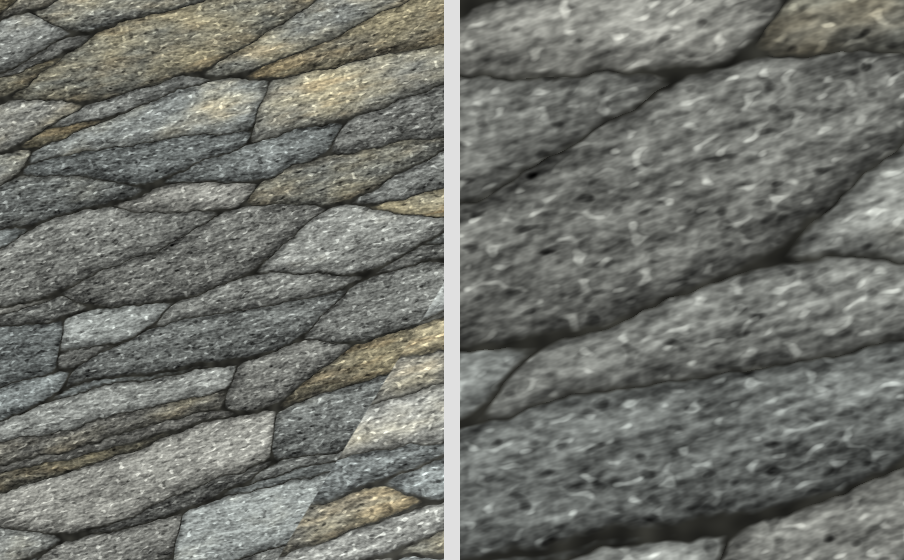
Left, the full canvas; right, a detail of the centre.
Give the GLSL for this texture, as a Shadertoy shader.

```glsl
vec2 hash2(vec2 p) {
    vec3 q = fract(p.xyx * vec3(.1031, .1030, .0973));
    q += dot(q, q.yzx + 33.33);
    return fract((q.xx + q.yz) * q.zy);
}

float gradDot(vec2 cell, vec2 offset) {
    float a = 6.2832 * hash2(cell + 91.).x;
    return dot(vec2(cos(a), sin(a)), offset);
}

// Gradient noise, roughly -0.7 to 0.7
float noise(vec2 p) {
    vec2 i = floor(p), f = p - i, e = vec2(1, 0);
    vec2 u = f * f * f * (f * (f * 6. - 15.) + 10.);
    return mix(mix(gradDot(i, f), gradDot(i + e, f - e), u.x),
               mix(gradDot(i + e.yx, f - e.yx), gradDot(i + 1., f - 1.), u.x), u.y);
}

float fbm(vec2 p) {
    float sum = 0., amp = 1.;
    for (int i = 0; i < 4; i++) {
        sum += amp * noise(p);
        p = p * 2.03 + 17.3;
        amp *= .55;
    }
    return sum;
}

// Site of a cell: xy = vector from q, z = weighted squared distance
vec3 site(vec2 cell, vec2 q) {
    vec2 r = cell + .02 + .96 * hash2(cell) - q;
    float size = hash2(cell + 57.).x;
    return vec3(r, dot(r, r) - .75 * size * size);
}

// Rounded distance to the joints of slanted, weighted Voronoi slabs
float slabs(vec2 p, out vec2 id, out vec2 local) {
    mat2 M = mat2(4., -3.0, -2.6, 12.5);
    vec2 q = M * p, base = floor(q);
    vec3 near = vec3(0, 0, 1e3);
    for (int k = 0; k < 25; k++) {
        vec2 cell = base + vec2(k % 5 - 2, k / 5 - 2);
        vec3 s = site(cell, q);
        if (s.z < near.z) { near = s; id = cell; }
    }
    float acc = 1e-8;
    for (int k = 0; k < 25; k++) {
        vec2 cell = base + vec2(k % 5 - 2, k / 5 - 2);
        vec3 s = site(cell, q);
        if (cell != id) {
            // Joints below a slab read wider, as they lie in its shadow
            vec2 e = (s.xy - near.xy) * M;
            float d = .5 * (s.z - near.z) / length(e);
            acc += exp(-240. * d * (1. + .4 * e.y / length(e)));
        }
    }
    local = -near.xy;

    // Some slabs split into two thin layers
    vec2 h = hash2(id + 7.);
    if (h.x < .42) {
        float split = .08 * local.y + (h.y - .5) * (.04 + .06 * local.x);
        acc += exp(-240. * abs(split) * (split > 0. ? .7 : 1.4));
        if (split > 0.) id += vec2(131, 217);
    }
    return -log(acc) / 240.;
}

vec3 wall(vec2 p) {
    // Uneven courses and chipped edges
    vec2 w = p;
    w += .016 * vec2(noise(p * 6.), noise(p * 6. + 40.));
    w += .006 * vec2(noise(p * 25.), noise(p * 25. + 70.));
    w.y += .0025 * noise(p * 85.);
    vec2 id, local;
    float d = slabs(w, id, local);
    vec2 h = hash2(id + 23.), k = hash2(id + 311.);

    // Surface grain runs along the bedding
    vec2 g = vec2(p.x + .25 * p.y, p.y - (.2 + .12 * k.x) * p.x) + 3. * h;
    float broad = fbm(g * vec2(6, 14));
    float grain = fbm(g * vec2(30, 65));
    float relief = grain - fbm((g - vec2(-.0015, .003)) * vec2(30, 65));
    float fine = noise(g * vec2(130, 230));
    float fleck = smoothstep(.2, .5, noise(g * vec2(80, 150) + 9.));
    float pit = smoothstep(.25, .5, noise(g * vec2(65, 120) + 33.));
    float tone = .51 + .19 * (h.x - .5) + .13 * broad + .12 * grain + .2 * relief
               + .14 * fine + .22 * fleck - .15 * pit + .04 * clamp(local.y * 2., -1., 1.);

    // Blue grey to olive slate, with rust and pale quartz on a few
    float warm = smoothstep(.62, 1.05, h.y + .25 * (p.y - 5.8) + .2 * broad);
    vec3 tint = mix(vec3(.95, 1., .99), vec3(1., 1., .95), k.x);
    tint = mix(tint, vec3(1.05, 1., .82), warm);
    float ochre = step(.93, k.y);
    float rust = smoothstep(-.1, .4, fbm(g * vec2(5, 28) + 5.));
    tint = mix(tint, vec3(1.28, 1.02, .68), rust * (.2 * warm + .75 * ochre));
    tone += ochre * (.18 - .1 * rust);
    vec3 stone = tint * tone;

    // Edge shading and deep joints
    stone *= mix(.68, 1., smoothstep(0., .015, d + .003 * grain));
    vec3 joint = vec3(.16, .16, .145) * (1. + .8 * noise(p * 60.));
    return mix(joint, stone, smoothstep(-.0012, .0028, d + .001 * fine));
}

void mainImage(out vec4 fragColor, in vec2 fragCoord) {
    vec2 uv = fragCoord / iResolution.y;
    vec3 col = wall(uv + vec2(2.1, 5.3));

    // Brighter wedge of wall beyond a straight diagonal cut
    float side = dot(uv - vec2(.495, 0), vec2(.857, -.516));
    vec3 bright = wall(uv * .85 + vec2(7.4, 5.7)) * 1.2 + .04;
    float aa = 1. / iResolution.y;
    col = mix(col, bright, smoothstep(-aa, aa, side));
    fragColor = vec4(clamp(col, 0., 1.), 1);
}
```
